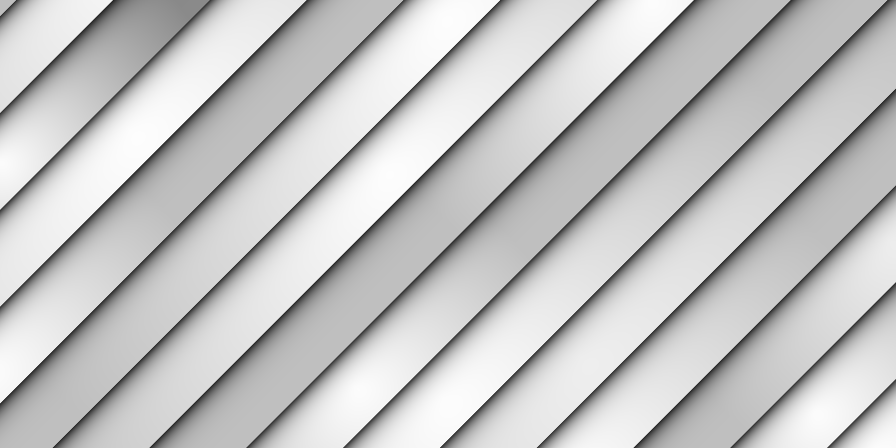
Reproduce this background procedurally as a Shadertoy shader.

```glsl
// Diagonal overlapping metal slats, each with its own soft shine and a cast shadow.

// Grey of one slat: x is the place across it (0 to 1), along runs up its length.
float slatTone(int slat, float x, float along) {
    // Per slat: where the shine sits along it, and how far the shine reaches
    const vec2 shine[15] = vec2[15](
        vec2(9.0, 1.0), vec2(0.5, 1.6), vec2(-0.36, 0.75), vec2(0.0, 1.8),
        vec2(-0.85, 0.75), vec2(0.95, 1.7), vec2(0.48, 1.6), vec2(1.45, 0.95),
        vec2(-0.07, 0.68), vec2(0.1, 1.4), vec2(0.5, 1.7), vec2(0.2, 1.1),
        vec2(1.45, 0.75), vec2(0.9, 0.6), vec2(0.95, 1.0));
    vec2 s = shine[clamp(slat + 1, 0, 14)];
    float away = length(vec2(along - s.x, (x - 0.5) * 0.216)) / s.y;
    float dullTone = slat == 1 ? 0.54 : 0.75;
    float peakTone = slat == 9 || slat == 11 ? 0.94 : 1.0;
    float tone = mix(peakTone, dullTone, clamp(away, 0.0, 1.0));

    // Shadow thrown by the slat above
    return tone * (1.0 - 0.78 * exp(-8.0 * max(x, 0.0)));
}

void mainImage(out vec4 fragColor, in vec2 fragCoord) {
    vec2 p = fragCoord / iResolution.y;

    // Diagonal axes: across runs to the lower right, along to the upper right
    float across = (p.x + 1.0 - p.y - 0.038) / 0.2161;
    float along = p.x + p.y - 1.0;
    float x = fract(across);
    int slat = int(floor(across));

    // Blend into the next slat over about one pixel
    float pixel = 1.4 / (iResolution.y * 0.2161);
    float edge = smoothstep(1.0 - pixel, 1.0, x);
    float tone = mix(slatTone(slat, x, along), slatTone(slat + 1, x - 1.0, along), edge);

    fragColor = vec4(vec3(tone), 1.0);
}
```
